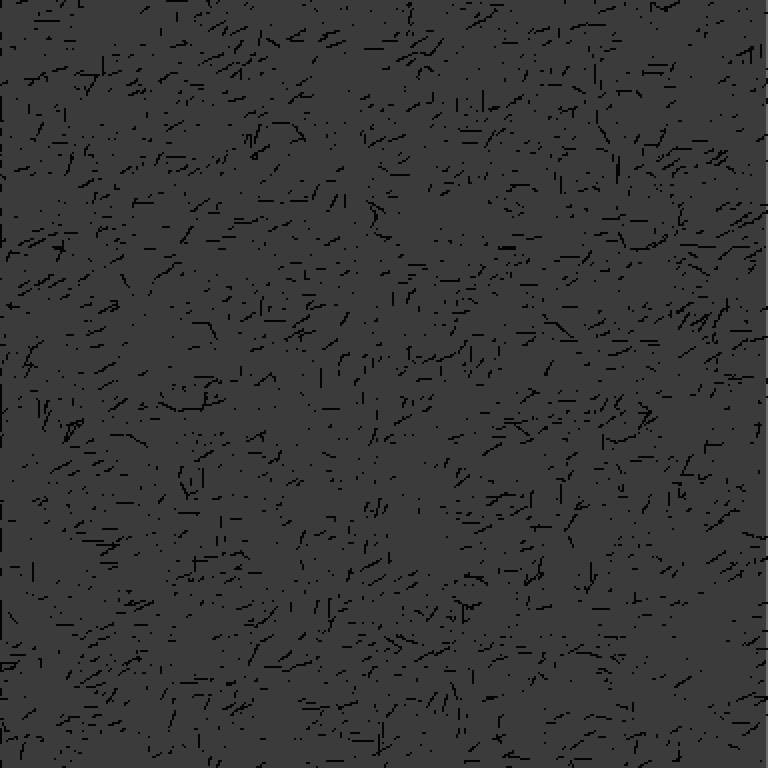
Reproduce this texture procedurally as a WebGL 1 fragment shader.

```glsl
precision highp float;
uniform vec2 u_resolution;

#define GRAINS 384.0        // grain cells across the canvas
#define TILE 5.0            // cells per stroke tile
#define DENSITY 0.38        // mean chance of a stroke in a tile
#define PATCHINESS 0.9      // contrast between dense and bare patches
#define MAX_LENGTH 11.0     // longest stroke, in cells
#define SHORTNESS 3.0       // higher gives more short strokes
#define FLAT_SHARE 0.35     // strokes without any slant
#define UPRIGHT_SHARE 0.28  // strokes that run vertically
#define CRISPNESS 2.0       // edge sharpness, 1 is a full screen pixel
#define GROUND vec3(0.23)
#define INK vec3(0.01)
#define RIM vec3(0.42)      // pale line at the right side

float hash(vec2 p) {
  return fract(sin(dot(p, vec2(127.1, 311.7))) * 43758.5453);
}

float noise(vec2 p) {
  vec2 i = floor(p), f = fract(p);
  f = f * f * (3.0 - 2.0 * f);
  return mix(mix(hash(i), hash(i + vec2(1.0, 0.0)), f.x),
             mix(hash(i + vec2(0.0, 1.0)), hash(i + vec2(1.0, 1.0)), f.x), f.y);
}

// One staircase stroke, one cell thick, seeded by its tile
float stroke(vec2 cell, vec2 tile) {
  float patches = 0.4 * noise(tile * 0.12) + 0.6 * noise(tile * 0.4 + 17.0);
  float chance = DENSITY * (1.0 + PATCHINESS * (patches - 0.5) * 2.0);
  if (hash(tile + 3.7) > chance) return 0.0;

  vec2 center = floor((tile + vec2(hash(tile + 11.3), hash(tile + 23.9))) * TILE);
  vec2 d = cell - center;

  // Upright strokes gather in patches
  float uprightChance = UPRIGHT_SHARE * 2.0 * noise(tile * 0.2 + 40.0);
  if (hash(tile + 31.1) < uprightChance) d = d.yx;

  float size = floor(1.5 + (MAX_LENGTH - 1.0) * pow(hash(tile + 47.3), SHORTNESS));
  float start = -floor(size * 0.5);
  float along = step(start, d.x) * step(d.x, start + size - 1.0);

  // Most slanted strokes rise to the right
  float slant = mix(0.25, 0.75, hash(tile + 59.7));
  slant *= step(FLAT_SHARE, hash(tile + 71.9));
  slant *= hash(tile + 83.3) < 0.1 ? -1.0 : 1.0;
  float phase = hash(tile + 97.1);
  float level = floor(slant * d.x + phase);
  float before = floor(slant * (d.x - 1.0) + phase);

  // Some steps are joined by a corner cell
  float corner = step(start + 0.5, d.x) * step(0.5, hash(tile + d.x + 101.0));
  float across = abs(d.y - level);
  if (corner > 0.5) across = min(across, abs(d.y - before));
  return along * step(across, 0.5);
}

// Ink in one grain cell, gathered from the surrounding tiles
float grain(vec2 cell) {
  vec2 home = floor((cell + 0.5) / TILE);
  float ink = 0.0;
  for (int y = -1; y <= 1; y++) {
    for (int x = -1; x <= 1; x++) {
      ink = max(ink, stroke(cell, home + vec2(float(x), float(y))));
    }
  }
  // Broken dark line along the left side
  float dash = step(hash(vec2(5.0, floor(cell.y / 4.0))), 0.5);
  return max(ink, dash * step(cell.x, 0.5));
}

void main() {
  float side = min(u_resolution.x, u_resolution.y);
  vec2 p = gl_FragCoord.xy / side * GRAINS - 0.5;
  vec2 cell = floor(p);

  // Blend neighbouring cells across a narrow smooth edge
  float sharpness = CRISPNESS * side / GRAINS;
  vec2 edge = clamp((fract(p) - 0.5) * sharpness + 0.5, 0.0, 1.0);
  float lower = mix(grain(cell), grain(cell + vec2(1.0, 0.0)), edge.x);
  float upper = mix(grain(cell + vec2(0.0, 1.0)), grain(cell + vec2(1.0, 1.0)), edge.x);

  // Pale line along the right side
  float rim = clamp((p.x - GRAINS + 1.5) * sharpness + 0.5, 0.0, 1.0);
  vec3 color = mix(GROUND, RIM, rim);
  gl_FragColor = vec4(mix(color, INK, mix(lower, upper, edge.y)), 1.0);
}
```
